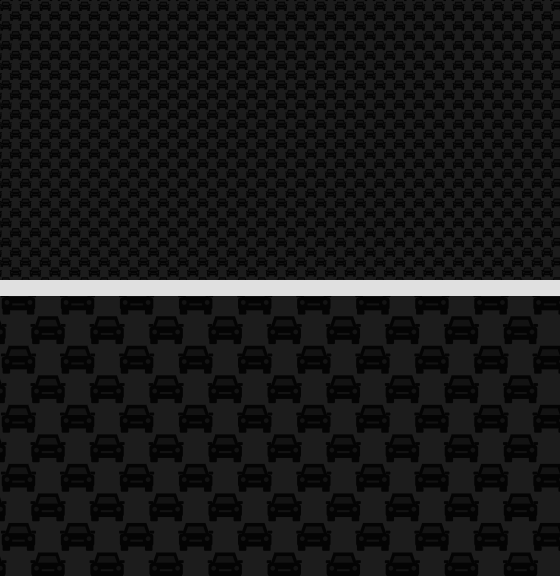
Top: the whole. Bottom: its middle third, enlarged.
Reproduce this pattern procedurally as a Shadertoy shader.

```glsl
// Staggered rows of small black front-view cars on charcoal.
// Each square tile holds two cars, half a tile apart both ways; every car is
// built from mirrored boxes, trapezoids and discs given as signed distances.

const float TILES_DOWN = 256.0 / 18.0;   // tiles over the canvas height
const float TILE_UNITS = 18.0;           // design units per tile side
const vec2 FIRST_CAR = vec2(5.3, 5.7);   // centre from the top left, in units

const vec3 CHARCOAL = vec3(0.11);
const vec3 CAR_BLACK = vec3(0.017);
const float GLASS_OPACITY = 0.62;        // how far the cutouts show the ground

float roundBox(vec2 p, vec2 halfSize, float radius) {
    vec2 q = abs(p) - halfSize + radius;
    return length(max(q, 0.0)) + min(max(q.x, q.y), 0.0) - radius;
}

// Upright trapezoid centred on the origin, with sloping sides.
float trapezoid(vec2 p, float bottomHalf, float topHalf, float halfHeight) {
    float slope = (topHalf - bottomHalf) / (2.0 * halfHeight);
    float side = abs(p.x) - 0.5 * (bottomHalf + topHalf) - slope * p.y;
    return max(side * inversesqrt(1.0 + slope * slope), abs(p.y) - halfHeight);
}

float coverage(float d, float pixel) {
    return clamp(0.5 - d / pixel, 0.0, 1.0);
}

// Outer silhouette: cabin, mirrors, body and wheels.
float carOutline(vec2 p) {
    vec2 m = vec2(abs(p.x), p.y);
    float cabin = trapezoid(p - vec2(0.0, 2.2), 3.8, 2.7, 1.6) - 0.4;
    float mirror = roundBox(m - vec2(4.6, 1.4), vec2(0.75, 0.45), 0.3);
    float body = roundBox(p - vec2(0.0, -1.0), vec2(5.1, 2.0), 0.9);
    float wheel = roundBox(m - vec2(3.7, -3.2), vec2(1.15, 1.1), 0.35);
    return min(min(cabin, mirror), min(body, wheel));
}

// Lighter parts: windscreen, headlights and grille.
float carCutouts(vec2 p) {
    vec2 m = vec2(abs(p.x), p.y);
    float windscreen = trapezoid(p - vec2(0.0, 2.1), 2.8, 2.2, 0.85) - 0.15;
    float headlight = length(m - vec2(3.5, -0.6)) - 0.7;
    float grille = roundBox(p - vec2(0.0, -1.2), vec2(1.9, 0.3), 0.2);
    return min(windscreen, min(headlight, grille));
}

// Ink of one car per tile, with its centre at the given offset.
float carLayer(vec2 units, vec2 centre, float pixel) {
    vec2 p = (fract((units - centre) / TILE_UNITS + 0.5) - 0.5) * TILE_UNITS;
    p.y = -p.y;
    float cutout = coverage(carCutouts(p), pixel);
    return coverage(carOutline(p), pixel) * (1.0 - GLASS_OPACITY * cutout);
}

void mainImage(out vec4 fragColor, in vec2 fragCoord) {
    // Design units, measured rightward and downward from the top left.
    float pixel = TILES_DOWN * TILE_UNITS / iResolution.y;
    vec2 units = vec2(fragCoord.x, iResolution.y - fragCoord.y) * pixel;

    float ink = 0.0;
    for (int i = 0; i < 2; i++) {
        vec2 centre = FIRST_CAR + 0.5 * TILE_UNITS * float(i);
        ink = max(ink, carLayer(units, centre, pixel));
    }
    fragColor = vec4(mix(CHARCOAL, CAR_BLACK, ink), 1.0);
}
```
